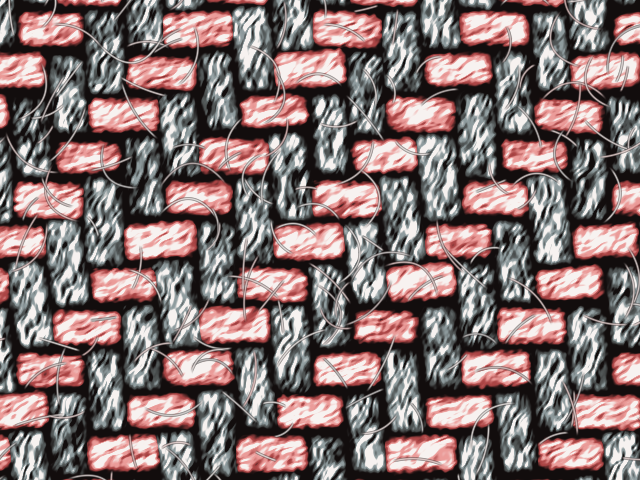
A Shadertoy shader for this texture:

```glsl
const vec2 PITCH = vec2(0.0773, 0.0885);     // column and row spacing
const vec2 ORIGIN = vec2(0.027, 0.0165);     // lattice offset from top left
const vec2 WEFT_HALF = vec2(0.072, 0.0355);  // half size of a pink float
const vec2 WARP_HALF = vec2(0.0385, 0.087);  // half size of a grey float
const float CORNER = 0.020;
const float WARP_LEAN = 0.09;
const float WEFT_ANGLE = 0.42;
const float WARP_ANGLE = 1.08;
const float HAIR_CELL = 0.105;
const float HAIR_WIDTH = 0.0017;
const float HAIR_CHANCE = 0.62;

const vec3 SHADOW = vec3(0.07, 0.05, 0.05);
const vec3 CHARCOAL = vec3(0.31, 0.33, 0.33);
const vec3 STEEL = vec3(0.56, 0.61, 0.62);
const vec3 MAROON = vec3(0.67, 0.27, 0.27);
const vec3 SALMON = vec3(0.92, 0.61, 0.60);
const vec3 PALE = vec3(0.97, 0.95, 0.94);

float hash(vec2 p) {
    vec3 q = fract(p.xyx * vec3(0.1031, 0.1030, 0.0973));
    q += dot(q, q.yzx + 33.33);
    return fract((q.x + q.y) * q.z);
}

float noise(vec2 p) {
    vec2 i = floor(p), f = fract(p);
    f = f * f * (3.0 - 2.0 * f);
    return mix(mix(hash(i), hash(i + vec2(1, 0)), f.x),
               mix(hash(i + vec2(0, 1)), hash(i + vec2(1, 1)), f.x), f.y);
}

vec2 rotate(vec2 p, float a) {
    float c = cos(a), s = sin(a);
    return vec2(c * p.x - s * p.y, s * p.x + c * p.y);
}

float roundBox(vec2 p, vec2 halfSize, float radius) {
    vec2 e = abs(p) - halfSize + radius;
    return length(max(e, 0.0)) + min(max(e.x, e.y), 0.0) - radius;
}

// Streaks along one direction, crossed by a weaker set
float fibres(vec2 p, float angle, float seed) {
    vec2 f = rotate(p, angle);
    f.y += 0.012 * noise(p * 32.0 + seed);
    vec2 g = rotate(p, angle + 0.65);
    return 0.5 * noise(f * vec2(30, 150) + seed)
         + 0.25 * noise(f * vec2(60, 220) + seed * 1.7)
         + 0.25 * noise(g * vec2(36, 150) + seed * 2.3);
}

vec3 yarnRamp(vec3 deep, vec3 mid, float tone) {
    vec3 c = mix(SHADOW, deep, smoothstep(0.05, 0.36, tone));
    c = mix(c, mid, smoothstep(0.36, 0.64, tone));
    return mix(c, PALE, smoothstep(0.66, 0.92, tone));
}

// 2/2 twill: each float spans two cells and steps one column per row
vec3 weave(vec2 p, float px) {
    vec2 cell = floor((p - ORIGIN) / PITCH);
    vec3 color = SHADOW;
    float nearest = 0.02;
    float fray = 0.007 * (noise(p * 95.0) - 0.5);
    for (int j = -2; j <= 2; j++)
    for (int i = -2; i <= 2; i++) {
        vec2 id = cell + vec2(i, j);
        float phase = mod(id.x + id.y, 4.0);
        if (phase != 0.0 && phase != 2.0) continue;
        bool weft = phase == 0.0;
        float seed = hash(id + 7.0), vary = hash(id + 51.0);
        vec2 center = (id + (weft ? vec2(1.0, 0.5) : vec2(0.5, 1.0))) * PITCH + ORIGIN;
        vec2 q = p - center + 0.006 * (vec2(seed, vary) - 0.5);
        if (!weft) q.x -= WARP_LEAN * q.y;
        q = rotate(q, 0.14 * (vary - 0.5));
        vec2 size = (weft ? WEFT_HALF : WARP_HALF) * (0.93 + 0.14 * seed);
        float d = roundBox(q, size, CORNER) + fray;
        if (d > nearest + px) continue;

        float streak = fibres(q, weft ? WEFT_ANGLE : WARP_ANGLE, seed * 90.0) - 0.5;
        float body = smoothstep(0.006, -0.016, d);
        float tone = weft ? 0.80 + 1.5 * streak : 0.60 + 2.3 * streak;
        tone = body * (tone + 0.14 * (vary - 0.5));
        vec3 yarn = weft ? yarnRamp(MAROON, SALMON, tone) : yarnRamp(CHARCOAL, STEEL, tone);
        color = mix(color, yarn, smoothstep(px, -px, d - nearest));
        nearest = min(nearest, d);
    }
    return color;
}

// Loose curved hairs with a thin dark rim
vec3 addHairs(vec3 color, vec2 p, float px, float layer) {
    vec2 cell = floor(p / HAIR_CELL);
    for (int j = -1; j <= 1; j++)
    for (int i = -1; i <= 1; i++) {
        vec2 id = cell + vec2(i, j), key = id + layer * 37.0;
        if (hash(key + 3.0) > HAIR_CHANCE) continue;
        vec2 spot = (id + vec2(hash(key + 11.0), hash(key + 23.0))) * HAIR_CELL;
        vec2 q = rotate(p - spot, 6.283 * hash(key + 31.0));
        float bend = 22.0 * (hash(key + 43.0) - 0.5);
        float reach = mix(0.025, 0.075, hash(key + 59.0));
        float d = abs(q.y - bend * q.x * q.x) / sqrt(1.0 + 4.0 * bend * bend * q.x * q.x);
        float ends = smoothstep(reach, reach * 0.75, abs(q.x));
        float rim = smoothstep(HAIR_WIDTH * 2.6, HAIR_WIDTH, d) * ends;
        float strand = smoothstep(HAIR_WIDTH + px, HAIR_WIDTH - px, d) * ends;
        vec3 tint = mix(PALE, mix(STEEL, SALMON, hash(key + 71.0)), 0.55 * hash(key + 83.0));
        color = mix(mix(color, SHADOW, 0.55 * rim), tint, 0.85 * strand);
    }
    return color;
}

void mainImage(out vec4 fragColor, in vec2 fragCoord) {
    float px = 1.0 / iResolution.y;
    vec2 p = vec2(fragCoord.x, iResolution.y - fragCoord.y) * px;
    vec2 drift = vec2(noise(p * 6.0), noise(p * 6.0 + 40.0)) - 0.5;
    vec3 color = weave(p + 0.008 * drift, px);
    for (int k = 0; k < 2; k++) color = addHairs(color, p, px, float(k));
    fragColor = vec4(color, 1.0);
}
```
